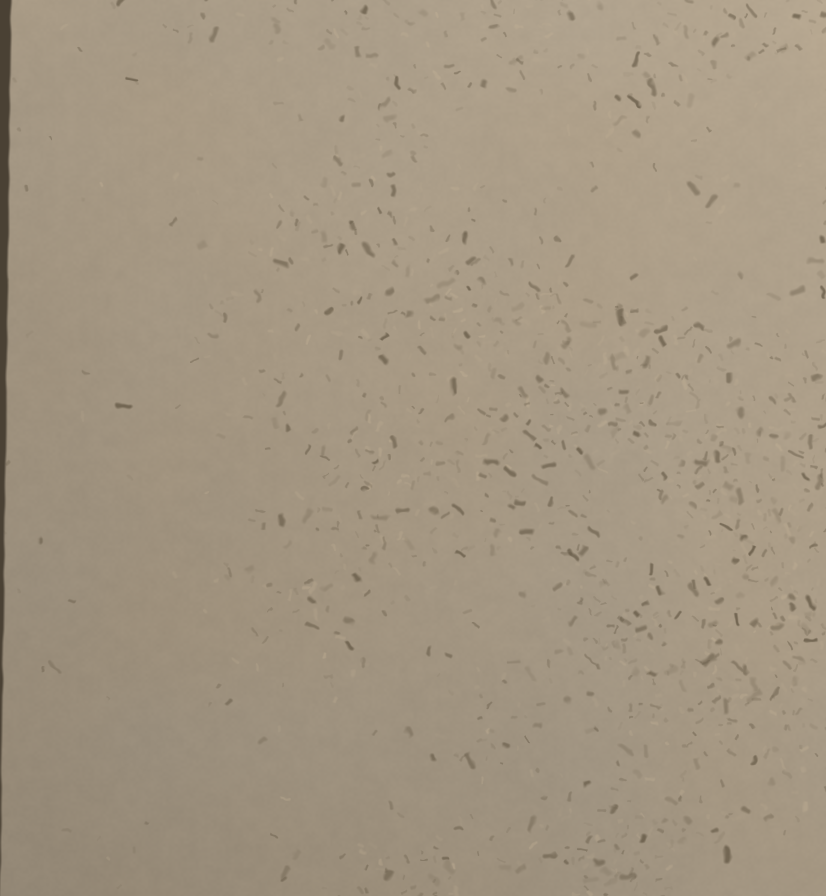
Give the GLSL for this texture, as a Shadertoy shader.

```glsl
// Warm beige stone panel with soft, slanted brown flecks and a dark left edge.

const vec3 STONE_TINT = vec3(1.0, 0.918, 0.795);
const vec3 FLECK_COLOR = vec3(0.37, 0.325, 0.25);
const vec3 CHIP_COLOR = vec3(0.77, 0.70, 0.59);
const vec3 GAP_COLOR = vec3(0.29, 0.255, 0.205);

float hash(vec2 p) {
    return fract(sin(dot(p, vec2(127.1, 311.7))) * 43758.5453);
}

vec2 hash2(vec2 p) {
    return vec2(hash(p), hash(p + 57.3));
}

float noise(vec2 p) {
    vec2 cell = floor(p);
    vec2 f = fract(p);
    f = f * f * (3.0 - 2.0 * f);
    float low = mix(hash(cell), hash(cell + vec2(1, 0)), f.x);
    float high = mix(hash(cell + vec2(0, 1)), hash(cell + vec2(1, 1)), f.x);
    return mix(low, high, f.y);
}

float fbm(vec2 p, int octaves) {
    float sum = 0.0;
    float weight = 0.5;
    for (int i = 0; i < octaves; i++) {
        sum += weight * noise(p);
        p = mat2(1.6, 1.2, -1.2, 1.6) * p + 7.3;
        weight *= 0.5;
    }
    return sum;
}

float segmentDistance(vec2 p, vec2 halfAxis) {
    float along = clamp(dot(p, halfAxis) / dot(halfAxis, halfAxis), -1.0, 1.0);
    return length(p - halfAxis * along);
}

// Share of cells that hold a fleck: sparse at the left, clustered at the right
float fleckDensity(vec2 p) {
    float spread = mix(0.12, 0.85, smoothstep(0.05, 0.75, p.x));
    return spread * smoothstep(0.22, 0.68, fbm(p * 7.0 + 3.0, 3));
}

// Scattered short strokes; size is the cell width in canvas heights
float flecks(vec2 p, float size, float amount, float seed) {
    vec2 grid = p / size;
    vec2 home = floor(grid);
    float cover = 0.0;
    for (int j = -1; j <= 1; j++) {
        for (int i = -1; i <= 1; i++) {
            vec2 cell = home + vec2(i, j);
            vec2 id = cell + seed;
            vec2 center = cell + hash2(id);
            float present = step(hash(id + 11.7), amount * fleckDensity(center * size));
            float slant = -0.75 + 2.4 * (hash(id + 23.1) + hash(id + 29.9) - 1.0);
            float reach = mix(0.06, 0.30, pow(hash(id + 31.3), 1.6));
            float radius = mix(0.07, 0.14, hash(id + 41.9));
            vec2 axis = reach * vec2(cos(slant), sin(slant));
            vec2 offset = grid - center;
            offset += 0.14 * (vec2(noise(grid * 4.0), noise(grid * 4.0 + 19.0)) - 0.5);
            float d = segmentDistance(offset, axis);
            float strength = mix(0.15, 0.85, pow(hash(id + 53.7), 1.5));
            float stroke = 1.0 - smoothstep(radius * 0.2, radius * 1.6, d);
            cover = max(cover, present * strength * stroke);
        }
    }
    return cover;
}

// Lit surface: brighter to the upper right, with faint mottling and grain
vec3 stone(vec2 p) {
    float light = 0.580 + 0.068 * p.x + 0.073 * p.y;
    light += 0.022 * (fbm(p * 5.0, 3) - 0.44);
    light += 0.022 * (fbm(p * 75.0, 3) - 0.44);
    light += 0.010 * (noise(p * 300.0) - 0.5);
    float warmth = fbm(p * 6.0 + 31.0, 2) - 0.38;
    return light * STONE_TINT + warmth * vec3(0.012, 0.0, -0.014);
}

// Dark gap that narrows toward the bottom
float leftGap(vec2 p) {
    float border = mix(0.000, 0.0125, p.y) + 0.0015 * (noise(vec2(p.y * 50.0, 2.0)) - 0.5);
    return 1.0 - smoothstep(border - 0.002, border + 0.002, p.x);
}

void mainImage(out vec4 fragColor, in vec2 fragCoord) {
    vec2 p = fragCoord / iResolution.y;

    vec3 color = stone(p);

    // Pale chips under dark flecks of two sizes
    color = mix(color, CHIP_COLOR, 0.45 * flecks(p, 0.018, 0.50, 91.0));
    color = mix(color, FLECK_COLOR, 0.50 * flecks(p, 0.015, 0.70, 17.0));
    color = mix(color, FLECK_COLOR, 0.85 * flecks(p, 0.025, 0.85, 5.0));

    color = mix(color, GAP_COLOR, leftGap(p));
    fragColor = vec4(color, 1.0);
}
```
